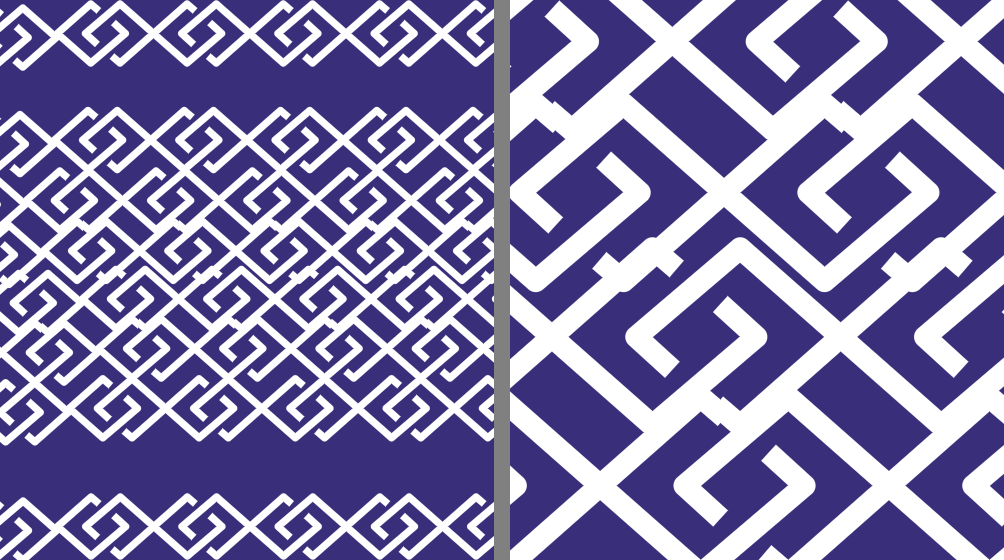
Left: the whole. Right: its middle third, enlarged.
This pattern is drawn by a Shadertoy shader. Its source:

```glsl
float stroke(vec2 p, vec2 a, vec2 b) {
    vec2 ab = b - a;
    float t = clamp(dot(p - a, ab) / dot(ab, ab), 0.0, 1.0);
    return length(p - a - t * ab) - 0.038;
}

// Round at the corner, cut square at the tip
float cutStroke(vec2 p, vec2 corner, vec2 tip) {
    return max(stroke(p, corner, tip), dot(p - tip, normalize(tip - corner)));
}

float hook(vec2 p) {
    vec2 top = vec2(-0.152, -0.307);
    vec2 side = vec2(-0.5, 0.0);
    vec2 bottom = vec2(-0.152, 0.307);
    vec2 inner = vec2(0.208, 0.0);
    float d = cutStroke(p, top, vec2(-0.068, -0.235));
    d = min(d, stroke(p, top, side));
    d = min(d, stroke(p, side, bottom));
    d = min(d, stroke(p, bottom, inner));
    return min(d, cutStroke(p, inner, vec2(0.083, -0.114)));
}

// Two interlocked hooks, one a half turn of the other
float knot(vec2 p) {
    return min(hook(p), hook(-p));
}

float knotRow(vec2 p, vec2 center) {
    float firstColumn = floor(p.x - center.x);
    float d = 1.0;
    for (int i = 0; i < 2; i++) {
        float column = firstColumn + float(i);
        vec2 q = p - center - vec2(column, 0.0);
        // The column at the left edge sits slightly lower
        if (column < 0.0) q -= vec2(-0.01, 0.042);
        d = min(d, knot(q));
    }
    return d;
}

void mainImage(out vec4 fragColor, in vec2 fragCoord) {
    // One unit is one knot width, with y running down
    float unitsPerPixel = 5.818 / iResolution.y;
    vec2 p = vec2(fragCoord.x, iResolution.y - fragCoord.y) * unitsPerPixel;

    // Staggered rows: single borders around a six-row band
    vec2 rowCenters[8] = vec2[8](
        vec2(1.095, 0.348), vec2(1.066, 1.455),
        vec2(0.773, 2.083), vec2(0.952, 2.606),
        vec2(1.356, 3.106), vec2(1.523, 3.621),
        vec2(1.220, 4.242), vec2(1.098, 5.470));

    float d = 1.0;
    for (int i = 0; i < 8; i++) {
        if (abs(p.y - rowCenters[i].y) < 0.45) d = min(d, knotRow(p, rowCenters[i]));
    }

    float ink = 1.0 - smoothstep(-0.7, 0.7, d / unitsPerPixel);
    vec3 indigo = vec3(0.22, 0.18, 0.48);
    fragColor = vec4(mix(indigo, vec3(1.0), ink), 1.0);
}
```
